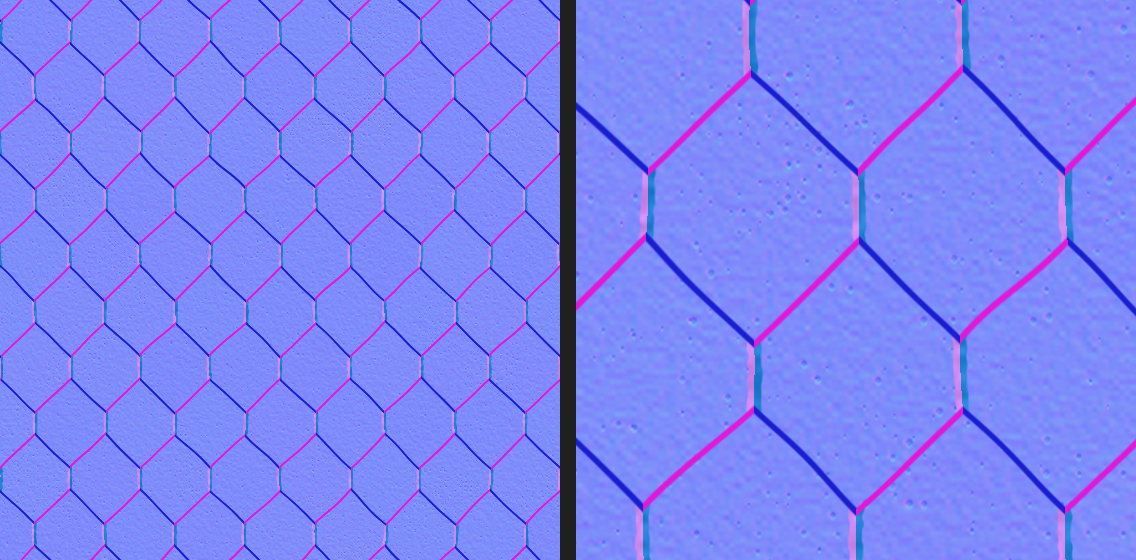
Left: the whole. Right: its middle third, enlarged.
This texture map is drawn by a three.js fragment shader. Its source:

```glsl
// Normal map of staggered hexagonal shingles with bevelled joints and pitted, grainy faces.
varying vec2 vUv;

float hash(vec2 p) {
  vec3 q = fract(p.xyx * vec3(0.1031, 0.1030, 0.0973));
  q += dot(q, q.yzx + 33.33);
  return fract((q.x + q.y) * q.z);
}

// Value noise that wraps after a whole number of cells
float noise(vec2 p, vec2 period) {
  vec2 i = floor(p), f = fract(p);
  f = f * f * (3.0 - 2.0 * f);
  vec2 a = mod(i, period), b = mod(i + 1.0, period);
  return mix(mix(hash(a), hash(vec2(b.x, a.y)), f.x),
             mix(hash(vec2(a.x, b.y)), hash(b), f.x), f.y);
}

float wrapNoise(vec2 uv, vec2 cells) {
  return noise(uv * cells, cells);
}

// Scattered pits, denser in some patches
float pits(vec2 uv, float cells, float seed) {
  vec2 id = mod(floor(uv * cells), cells);
  float patchy = wrapNoise(id / cells, vec2(9.0));
  float chance = 0.06 + 0.3 * smoothstep(0.55, 0.95, patchy);
  vec2 center = 0.35 + 0.3 * vec2(hash(id + seed), hash(id + seed + 41.0));
  float radius = mix(0.15, 0.34, hash(id + seed + 83.0));
  float present = step(hash(id + seed + 127.0), chance);
  return present * (1.0 - smoothstep(0.3 * radius, radius, length(fract(uv * cells) - center)));
}

float surfaceHeight(vec2 uv) {
  float grain = 0.7 * wrapNoise(uv, vec2(170.0, 210.0)) + 0.5 * wrapNoise(uv, vec2(310.0));
  return grain - pits(uv, 110.0, 7.0) - 0.7 * pits(uv, 173.0, 19.0);
}

// Signed distances to the upright sides (x) and the slanted sides (y)
vec2 hexSides(vec2 p) {
  vec2 q = abs(p);
  return vec2(q.x - 0.0625, dot(q, vec2(0.694, 0.720)) - 0.0577);
}

void main() {
  // Slightly uneven laying of the shingles
  vec2 laid = vUv + 0.005 * (vec2(wrapNoise(vUv, vec2(16.0, 20.0)),
                                  wrapNoise(vUv + 0.37, vec2(16.0, 20.0))) - 0.5);

  // Two interleaved lattices, 8 across and 5 down each
  vec2 pitch = vec2(0.125, 0.2);
  vec2 originA = vec2(0.0, 0.044), originB = originA + 0.5 * pitch;
  vec2 idA = floor((laid - originA) / pitch + 0.5);
  vec2 idB = floor((laid - originB) / pitch + 0.5);
  vec2 p = laid - originA - idA * pitch;
  vec2 pB = laid - originB - idB * pitch;
  vec2 tile = mod(idA, vec2(8.0, 5.0));
  vec2 sides = hexSides(p), sidesB = hexSides(pB);
  if (max(sidesB.x, sidesB.y) < max(sides.x, sides.y)) {
    p = pB;
    sides = sidesB;
    tile = mod(idB, vec2(8.0, 5.0)) + 50.0;
  }

  // Face normal from grain and pits, with a small tilt per shingle
  float e = 1.0 / 512.0;
  float h = surfaceHeight(vUv);
  vec2 slope = vec2(surfaceHeight(vUv + vec2(e, 0.0)) - h,
                    surfaceHeight(vUv + vec2(0.0, e)) - h);
  vec2 tilt = vec2(0.0, 0.095) + 0.035 * (vec2(hash(tile + 3.0), hash(tile + 11.0)) - 0.5);
  vec3 normal = normalize(vec3(tilt - 0.27 * slope, 1.0));
  vec3 color = (0.5 + 0.5 * normal) * vec3(1.0, 1.0, 0.985);

  // Upright joints: pink on the left, teal on the right, with ragged edges
  float ragged = 0.0016 * (wrapNoise(vUv, vec2(220.0)) - 0.5);
  float upright = smoothstep(-0.0048, -0.0032, sides.x + ragged);
  vec3 uprightColor = p.x > 0.0 ? vec3(0.83, 0.53, 0.93) : vec3(0.10, 0.50, 0.81);
  uprightColor += 0.12 * (wrapNoise(vUv, vec2(190.0)) - 0.5);
  color = mix(color, uprightColor, 0.92 * upright);

  // Slanted joints: blue falling to the right, magenta rising
  float slanted = smoothstep(-0.0026, -0.0009, sides.y);
  vec3 slantedColor = p.x * p.y > 0.0 ? vec3(0.10, 0.12, 0.82) : vec3(0.88, 0.10, 0.85);
  color = mix(color, slantedColor, slanted);

  gl_FragColor = vec4(color, 1.0);
}
```
